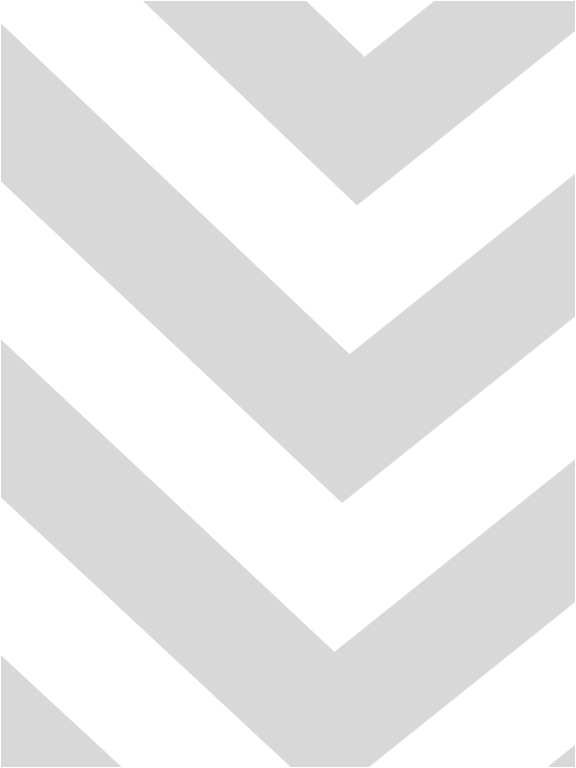
Give the GLSL for this pattern, as a Shadertoy shader.

```glsl
// Stripe index of the falling left arm; spacing narrows slightly to the right.
float leftArm(vec2 p) {
    return (p.y - 0.0293 - 0.949 * p.x) / (0.2057 - 0.006 * p.x);
}

// Stripe index of the rising right arm.
float rightArm(vec2 p) {
    return (p.y - 0.8253 + 0.8 * p.x) / 0.1859;
}

// Coverage of every other stripe, with smoothed edges.
float stripes(float index) {
    float wave = abs(mod(index - 0.5, 2.0) - 1.0) - 0.5;
    float blur = 0.6 * fwidth(index);
    return smoothstep(-blur, blur, wave);
}

// Coverage of the canvas inside a hairline white rim.
float insideRim(vec2 p) {
    vec2 gap = min(p, vec2(0.75, 1.0) - p);
    float blur = 0.5 / iResolution.y;
    return smoothstep(-blur, blur, min(gap.x, gap.y) - 0.0012);
}

void mainImage(out vec4 fragColor, in vec2 fragCoord) {
    // Canvas height is 1, with y running downward
    vec2 uv = fragCoord / iResolution.xy;
    vec2 p = vec2(0.75 * uv.x, 1.0 - uv.y);

    // The larger index wins, so the arms meet along a tilted spine
    float index = max(leftArm(p), rightArm(p));
    float ink = stripes(index) * insideRim(p);

    fragColor = vec4(mix(vec3(1.0), vec3(0.848), ink), 1.0);
}
```
